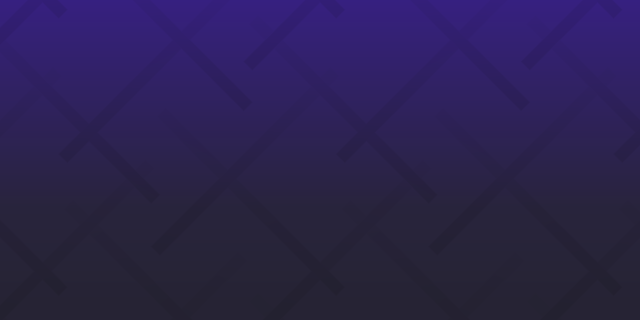
Give the GLSL for this background, as a WebGL 1 fragment shader.

```glsl
precision highp float;
// A violet-to-charcoal vertical gradient under a faint lattice of diagonal bars.
// Bars sit in brick-offset rows; the second family is the first one mirrored.
// Each bar is darkest at its lower end and fades as it climbs.
uniform vec2 u_resolution;

const float TILE = 0.867;         // repeat distance, in canvas heights
const float BAR_LENGTH = 0.56;    // horizontal reach of a bar
const float BAR_HALF_WIDTH = 0.0135;

const vec3 VIOLET = vec3(0.213, 0.126, 0.502);
const vec3 DUSK = vec3(0.158, 0.140, 0.236);
const vec3 CHARCOAL = vec3(0.149, 0.139, 0.203);

// Gradient by depth below the top edge
vec3 backdrop(float depth) {
  vec3 upper = mix(VIOLET, DUSK, clamp(depth / 0.65, 0.0, 1.0));
  return mix(upper, CHARCOAL, smoothstep(0.60, 1.0, depth));
}

// Shade of rising bars; d is the offset from one bar's foot, y downward
float bars(vec2 d, float soft) {
  float along = 0.5 * (d.x - d.y);
  float across = 0.5 * (d.x + d.y);
  float spacing = TILE / 6.0;
  float row = floor(across / spacing + 0.5);
  across -= row * spacing;

  // Alternate rows shift by half a tile
  float margin = 0.1 * TILE;
  along = mod(along - 0.5 * row * TILE + margin, TILE) - margin;

  float side = abs(across) - BAR_HALF_WIDTH;
  float ends = abs(along - 0.5 * BAR_LENGTH) - 0.5 * BAR_LENGTH;
  float cover = 1.0 - smoothstep(-soft, soft, max(side, ends));
  return cover * mix(1.0, 0.25, clamp(along / BAR_LENGTH, 0.0, 1.0));
}

void main() {
  vec2 p = gl_FragCoord.xy / u_resolution.y;
  p.x *= 2.0 * u_resolution.y / u_resolution.x;
  p.y = 1.0 - p.y;
  float soft = 0.7 / u_resolution.y;

  // Bars leaning right and left, merged without doubling at crossings
  float rising = bars(p - vec2(0.197, 0.495), soft);
  vec2 mirrored = (p - vec2(0.197, 0.911)) * vec2(-1.0, 1.0);
  float falling = bars(mirrored, soft);
  float shade = max(rising, falling);

  vec3 color = backdrop(p.y) * (1.0 - 0.085 * shade);
  gl_FragColor = vec4(color, 1.0);
}
```
